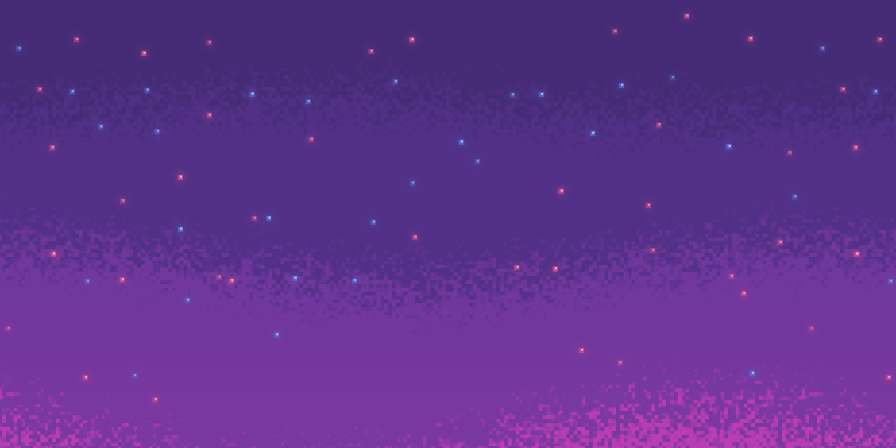
A Shadertoy shader for this background:

```glsl
const float ROWS = 116.0;                // dither blocks per canvas height
const float COLUMNS = 208.0;             // dither blocks before the sky repeats
const float TILE = COLUMNS / ROWS;       // width of one repeat
const vec2 STAR_GRID = vec2(12.0, 8.0);  // star slots in one repeat

const vec3 NIGHT = vec3(0.27, 0.17, 0.46);
const vec3 INDIGO = vec3(0.32, 0.19, 0.53);
const vec3 PURPLE = vec3(0.44, 0.215, 0.615);
const vec3 LOW_PURPLE = vec3(0.475, 0.22, 0.625);
const vec3 MAGENTA = vec3(0.73, 0.24, 0.705);
const vec3 PINK_STAR = vec3(0.83, 0.30, 0.55);
const vec3 BLUE_STAR = vec3(0.34, 0.42, 0.82);

float hash(vec2 p, float seed) {
    vec3 q = fract(vec3(p.xyx) * 0.1031 + seed * 0.137);
    q += dot(q, q.yzx + 33.33);
    return fract((q.x + q.y) * q.z);
}

// Block noise with edges one pixel wide, repeating along x
float blockNoise(vec2 p, float columns, float pixel, float seed) {
    vec2 cell = floor(p);
    float soft = clamp(pixel * 0.5, 0.01, 0.5);
    vec2 f = smoothstep(0.5 - soft, 0.5 + soft, fract(p));
    vec2 a = vec2(mod(cell.x, columns), cell.y);
    vec2 b = vec2(mod(cell.x + 1.0, columns), cell.y + 1.0);
    float low = mix(hash(a, seed), hash(vec2(b.x, a.y), seed), f.x);
    float high = mix(hash(vec2(a.x, b.y), seed), hash(b, seed), f.x);
    return mix(low, high, f.y);
}

// Fine blocks mixed with some wider clumps
float ditherNoise(vec2 p, float pixel, float seed) {
    float fine = blockNoise(p * ROWS, COLUMNS, pixel * ROWS, seed);
    float clump = blockNoise(p * ROWS * 0.5, COLUMNS * 0.5, pixel * ROWS * 0.5, seed + 3.0);
    return mix(fine, clump, 0.22);
}

// Coverage of a layer lying below a level, scattered around its edge
float ditherBelow(float y, float level, float spread, float noise, float softness) {
    float density = 0.5 + 0.5 * (level - y) / spread;
    return smoothstep(0.0, softness, density * (1.0 + softness) - noise);
}

float wave(float x, float crest) {
    return cos(6.28319 * (x - crest) / TILE);
}

float square(vec2 p, float halfSize, float pixel) {
    vec2 d = abs(p) - halfSize;
    return 1.0 - smoothstep(-0.5 * pixel, 0.5 * pixel, max(d.x, d.y));
}

vec3 addStar(vec3 colour, vec2 offset, vec3 tint, float strength, float pixel) {
    float glow = exp(-dot(offset, offset) / 0.00016);
    colour = mix(colour, tint, 0.24 * strength * glow);
    colour = mix(colour, tint, 0.85 * strength * square(offset, 0.0056, pixel));
    vec3 core = mix(tint, vec3(1.0), 0.55);
    return mix(colour, core, strength * square(offset - vec2(0.0015), 0.0025, pixel));
}

vec3 addStars(vec3 colour, vec2 p, float pixel) {
    vec2 slotSize = vec2(TILE, 1.0) / STAR_GRID;
    vec2 home = floor(p / slotSize);
    for (int j = -1; j <= 1; j++) {
        for (int i = -1; i <= 1; i++) {
            vec2 slot = home + vec2(i, j);
            vec2 id = vec2(mod(slot.x, STAR_GRID.x), slot.y);
            vec2 jitter = vec2(hash(id, 11.0), hash(id, 12.0));
            vec2 centre = (slot + jitter) * slotSize;
            float abundance = mix(0.35, 0.8, smoothstep(0.1, 0.45, centre.y));
            float present = step(hash(id, 13.0), abundance) * step(0.04, centre.y);
            vec3 tint = mix(PINK_STAR, BLUE_STAR, step(0.64, hash(id, 14.0)));
            float strength = present * mix(0.45, 1.0, hash(id, 15.0));
            colour = addStar(colour, p - centre, tint, strength, pixel);
        }
    }
    return colour;
}

void mainImage(out vec4 fragColor, in vec2 fragCoord) {
    vec2 p = fragCoord / iResolution.y;
    float pixel = 1.0 / iResolution.y;

    // Layer edges, from the top down
    float indigoLevel = 0.755 - 0.02 * wave(p.x, 1.56);
    float purpleLevel = 0.405 + 0.045 * wave(p.x, 0.03);
    float magentaLevel = -0.025 + 0.08 * wave(p.x, 1.56);

    // Dithered sky
    vec3 colour = NIGHT;
    float indigo = ditherBelow(p.y, indigoLevel, 0.15, ditherNoise(p, pixel, 1.0), 0.8);
    colour = mix(colour, INDIGO, indigo);
    float purple = ditherBelow(p.y, purpleLevel, 0.145, ditherNoise(p, pixel, 2.0), 0.65);
    vec3 haze = mix(LOW_PURPLE, PURPLE, smoothstep(0.0, 0.35, p.y));
    colour = mix(colour, haze, purple);
    float magenta = ditherBelow(p.y, magentaLevel, 0.19, ditherNoise(p, pixel, 5.0), 0.5);
    colour = mix(colour, MAGENTA, magenta);

    fragColor = vec4(addStars(colour, p, pixel), 1.0);
}
```
